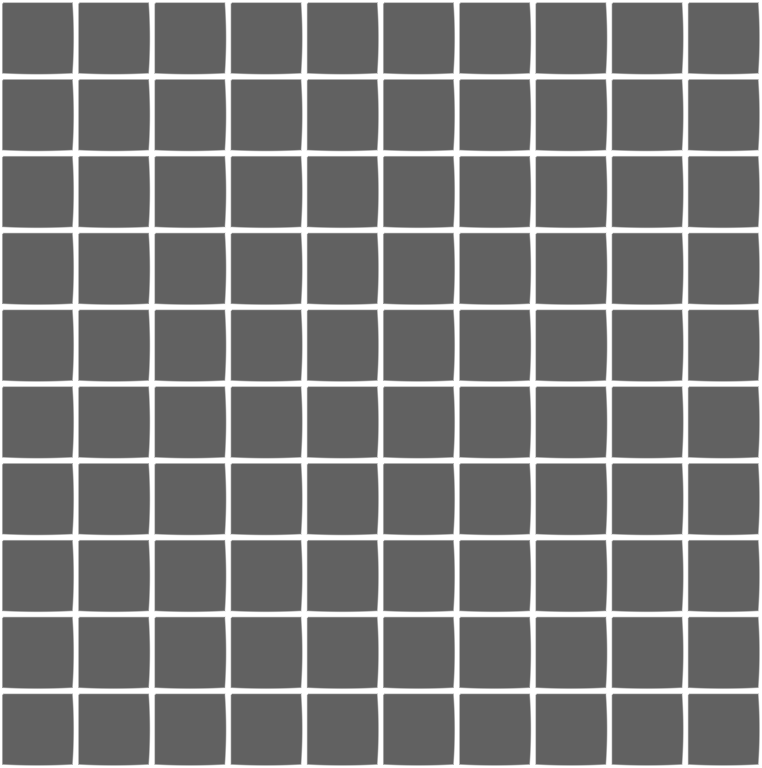
A Shadertoy shader for this pattern:

```glsl
// Ten by ten grid of dark grey tiles with slightly bowed edges on white grout.

const vec2 REPEATS = vec2(10.0);
const vec3 GROUT_COLOR = vec3(1.0);
const vec3 TILE_COLOR = vec3(0.38);

// Parabola that is 0 at both ends of a side and 1 at its middle.
float bow(float t) {
    return 4.0 * t * (1.0 - t);
}

// Signed distance to one tile; cell runs from 0 to 1, rightward and downward.
float tileDistance(vec2 cell, vec2 nearEdge, vec2 farEdge, vec2 bulge, float chamfer) {
    vec2 along = clamp((cell - nearEdge) / (farEdge - nearEdge), 0.0, 1.0);

    // Left and top sides are straight, right and bottom sides swell outward.
    vec2 nearSide = nearEdge - cell;
    vec2 farSide = cell - farEdge - bulge * vec2(bow(along.y), bow(along.x));
    vec2 side = max(nearSide, farSide);

    // Small cut at the upper left corner.
    float corner = (nearSide.x + nearSide.y + chamfer) * 0.7071;
    return max(max(side.x, side.y), corner);
}

// Coverage of a shape whose edge is blended over the given width.
float coverage(float dist, float width) {
    return 1.0 - smoothstep(-0.5 * width, 0.5 * width, dist);
}

void mainImage(out vec4 fragColor, in vec2 fragCoord) {
    vec2 uv = fragCoord / iResolution.xy;
    vec2 cell = fract(vec2(uv.x, 1.0 - uv.y) * REPEATS);

    // Edge softness in cell units, never narrower than the pixel footprint.
    vec2 pixel = REPEATS / iResolution.xy;
    float softness = max(0.026, 1.3 * max(pixel.x, pixel.y));

    float dist = tileDistance(cell, vec2(0.031, 0.035), vec2(0.951, 0.954),
                              vec2(0.016, 0.012), 0.016);
    vec3 color = mix(GROUT_COLOR, TILE_COLOR, coverage(dist, softness));
    fragColor = vec4(color, 1.0);
}
```
